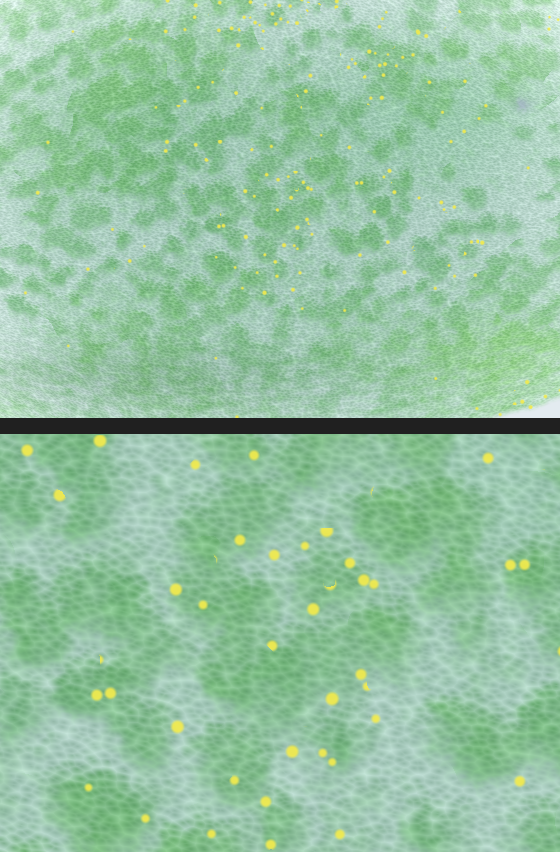
Top: the whole. Bottom: its middle third, enlarged.
This texture is drawn by a Shadertoy shader. Its source:

```glsl
// A pale meadow seen from above: soft clumps of green over grey-green turf,
// fine streaked grass grain and small clusters of yellow flowers.
// Scattered discs make clumps and flowers; cellular noise makes the grain.

const vec3 PALE_TURF  = vec3(0.69, 0.81, 0.775);
const vec3 TEAL_TURF  = vec3(0.58, 0.775, 0.67);
const vec3 CLUMP      = vec3(0.43, 0.69, 0.485);
const vec3 FRESH_GRASS = vec3(0.49, 0.75, 0.47);
const vec3 FLOWER     = vec3(0.95, 0.92, 0.30);
const vec3 PATH       = vec3(0.89, 0.92, 0.94);
const vec3 VIOLET     = vec3(0.56, 0.63, 0.71);

vec3 hash3(vec2 p) {
    vec3 q = fract(p.xyx * vec3(0.1031, 0.1030, 0.0973));
    q += dot(q, q.yxz + 33.33);
    return fract((q.xxy + q.yzz) * q.zyx);
}

// Distance to the nearest jittered cell point, centred near zero
float cellular(vec2 p) {
    vec2 cell = floor(p);
    float nearest = 2.0;
    for (int y = -1; y <= 1; y++)
    for (int x = -1; x <= 1; x++) {
        vec2 id = cell + vec2(x, y);
        nearest = min(nearest, length(id + hash3(id).xy - p));
    }
    return nearest - 0.43;
}

// Layered, rotated sines for broad variation
float waves(vec2 p) {
    float sum = 0.0, amp = 0.5;
    for (int i = 0; i < 4; i++) {
        sum += amp * sin(p.x + 1.5 * sin(p.y * 0.8)) * cos(p.y + 1.3 * sin(p.x * 0.7));
        p = mat2(1.6, 1.2, -1.2, 1.6) * p + 3.1;
        amp *= 0.62;
    }
    return sum;
}

// Soft discs, one per cell, present with the given probability
float scatter(vec2 p, float density, vec2 radii, float soft) {
    vec2 cell = floor(p);
    float gap = 1.0;
    for (int y = -1; y <= 1; y++)
    for (int x = -1; x <= 1; x++) {
        vec2 id = cell + vec2(x, y);
        float radius = mix(radii.x, radii.y, hash3(id + 71.0).x);
        float d = length(id + hash3(id).xy - p);
        float disc = 1.0 - smoothstep(radius - soft, radius + soft, d);
        gap *= 1.0 - disc * step(hash3(id + 19.0).y, density);
    }
    return 1.0 - gap;
}

float bump(vec2 p, vec2 centre, vec2 size) {
    vec2 d = (p - centre) / size;
    return exp(-dot(d, d));
}

// Chance of a flower: a dense top band, middle groups and the path edge
float flowerDensity(vec2 p) {
    float top = bump(p, vec2(0.55, 1.0), vec2(0.22, 0.11))
              + bump(p, vec2(0.96, 0.93), vec2(0.23, 0.15));
    float middle = bump(p, vec2(0.72, 0.50), vec2(0.24, 0.17))
                 + 0.8 * bump(p, vec2(1.12, 0.47), vec2(0.13, 0.15))
                 + 0.5 * bump(p, vec2(0.52, 0.70), vec2(0.16, 0.10));
    float edge = bump(p, vec2(1.29, 0.045), vec2(0.08, 0.025));
    float cluster = smoothstep(-0.2, 0.5, waves(p * 17.0 + 4.0));
    return (0.38 * top + 0.19 * middle + 0.35 * edge) * cluster + 0.004;
}

void mainImage(out vec4 fragColor, in vec2 fragCoord) {
    vec2 p = fragCoord / iResolution.y;
    vec2 uv = fragCoord / iResolution.xy;

    // Grass grain follows gently bowed contours
    float dx = p.x - 0.67;
    vec2 bowed = p - vec2(0.0, 0.7 * dx * dx * (0.5 - p.y));
    float fine = cellular(bowed * vec2(110.0, 185.0) + bowed.yx * vec2(40.0, 0.0));
    float tufts = cellular(bowed * vec2(48.0, 78.0) + 9.0);
    float streaks = cellular(bowed * vec2(17.0, 46.0) + 31.0);
    float broad = waves(p * 5.0 + 1.0);

    // Regions of the field
    float core = bump(p, vec2(0.33, 0.73), vec2(0.24, 0.17));
    float smoothTurf = bump(p, vec2(1.05, 0.72), vec2(0.36, 0.17));
    float lowland = 1.0 - smoothstep(0.08, 0.30, p.y);
    float freshCorner = bump(p, vec2(1.25, 0.15), vec2(0.24, 0.09));

    // Clumps with ragged edges, in two sizes
    vec2 ragged = bowed + 0.012 * vec2(waves(p * 38.0), waves(p * 38.0 + 7.0))
                + 0.010 * vec2(tufts, fine);
    float density = 0.58 + 0.35 * broad + 0.3 * core - 0.3 * smoothTurf - 0.15 * lowland;
    float large = scatter(ragged * 21.0, density, vec2(0.28, 0.66), 0.30);
    float small = scatter(ragged * 40.0 + 5.0, density * 0.8, vec2(0.2, 0.6), 0.35);
    float cover = 0.68 * large + 0.26 * small + 0.22 * core + 0.12 * broad;
    cover = mix(cover, 0.32 + 0.25 * small + 0.9 * streaks + 0.3 * broad, 0.7 * lowland);
    cover = clamp(cover + 0.3 * tufts + 0.25 * freshCorner, 0.0, 1.0);

    // Turf colour and grain
    float teal = clamp(0.2 + 0.65 * smoothTurf + 0.4 * core + 0.3 * broad, 0.0, 1.0);
    vec3 colour = mix(PALE_TURF, TEAL_TURF, teal);
    float fresh = clamp(0.25 + 0.5 * broad + 0.6 * freshCorner, 0.0, 1.0);
    colour = mix(colour, mix(CLUMP, FRESH_GRASS, fresh), cover);
    colour += vec3(1.0, 0.85, 1.0) * (0.16 * fine + 0.09 * tufts);
    colour -= 0.07 * bump(p, vec2(0.30, 0.09), vec2(0.5, 0.08));
    colour = mix(colour, VIOLET, 0.7 * bump(ragged, vec2(1.25, 0.81), vec2(0.022, 0.018)));

    // Light gathers toward the rim
    vec2 rim = uv - vec2(0.5, 0.48);
    colour += vec3(0.24, 0.18, 0.20) * pow(dot(rim, rim) * 1.7, 1.5);

    // Pale path in the lower right corner
    float pathEdge = p.y - 0.30 * (p.x - 1.18) + 0.006 * waves(p * 40.0);
    colour = mix(PATH, colour, smoothstep(-0.012, 0.012, pathEdge));

    // Flowers
    float soft = max(0.10, 62.0 / iResolution.y);
    float flowers = scatter(p * 62.0, flowerDensity(p), vec2(0.17, 0.31), soft);
    colour = mix(colour, FLOWER, 0.92 * flowers);

    fragColor = vec4(clamp(colour, 0.0, 1.0), 1.0);
}
```
